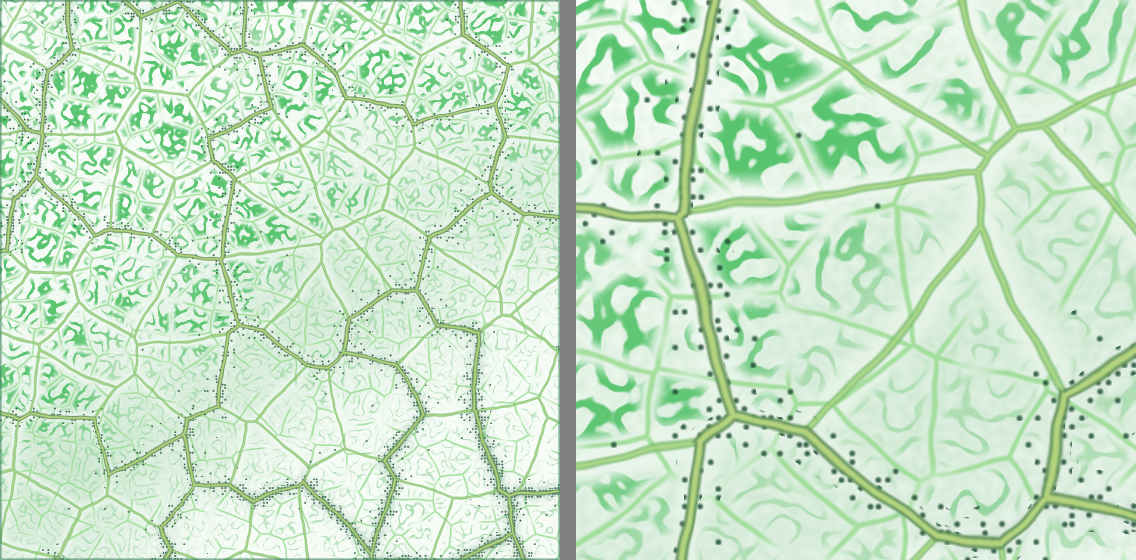
Left, the full canvas; right, a detail of the centre.
A Shadertoy shader for this texture:

```glsl
// Leaf skeleton: nested green veins, branching mottled tissue and dark specks.

vec2 hash2(vec2 p) {
    vec3 q = fract(p.xyx * vec3(0.1031, 0.1030, 0.0973));
    q += dot(q, q.yzx + 33.33);
    return fract((q.xx + q.yz) * q.zy);
}

float gradDot(vec2 cell, vec2 offset) {
    float angle = 6.2832 * hash2(cell).x;
    return dot(vec2(cos(angle), sin(angle)), offset);
}

float gradientNoise(vec2 p) {
    vec2 i = floor(p), f = p - i;
    vec2 u = f * f * f * (f * (f * 6.0 - 15.0) + 10.0);
    vec2 e = vec2(1, 0);
    return mix(mix(gradDot(i, f), gradDot(i + e, f - e), u.x),
               mix(gradDot(i + e.yx, f - e.yx), gradDot(i + 1.0, f - 1.0), u.x), u.y);
}

vec2 seedOf(vec2 cell) {
    return cell + 0.1 + 0.8 * hash2(cell + 17.0);
}

vec2 nearestCell(vec2 p) {
    vec2 base = floor(p), best = base;
    float bestDist = 9.0;
    for (int y = -1; y <= 1; y++)
    for (int x = -1; x <= 1; x++) {
        vec2 cell = base + vec2(x, y);
        vec2 r = seedOf(cell) - p;
        if (dot(r, r) < bestDist) {
            bestDist = dot(r, r);
            best = cell;
        }
    }
    return best;
}

// x: distance to veins inside a parent area, y: distance to veins between parents
vec2 veinDistance(vec2 p, float scale, float parentScale) {
    p *= scale;
    float ratio = parentScale / scale;
    vec2 home = nearestCell(p);
    vec2 a = seedOf(home) - p;
    vec2 parent = nearestCell(seedOf(home) * ratio);
    vec2 d = vec2(9.0);
    for (int y = -2; y <= 2; y++)
    for (int x = -2; x <= 2; x++) {
        if (x == 0 && y == 0) continue;
        vec2 s = seedOf(home + vec2(x, y));
        vec2 b = s - p;
        float edge = dot(0.5 * (a + b), normalize(b - a));
        if (nearestCell(s * ratio) == parent) d.x = min(d.x, edge);
        else d.y = min(d.y, edge);
    }
    return d / scale;
}

float line(float d, float halfWidth) {
    float soft = max(0.0012, 0.8 / iResolution.y);
    return 1.0 - smoothstep(halfWidth - soft, halfWidth + soft, d);
}

void mainImage(out vec4 fragColor, in vec2 fragCoord) {
    vec2 uv = fragCoord / iResolution.xy;
    vec2 p = mat2(0.96, 0.28, -0.28, 0.96) * uv + 3.0;
    p += 0.010 * vec2(gradientNoise(p * 11.0), gradientNoise(p * 11.0 + 40.0));
    p += 0.0022 * vec2(gradientNoise(p * 48.0), gradientNoise(p * 48.0 + 70.0));

    vec2 d = veinDistance(p, 8.0, 2.8);
    float fineDist = veinDistance(p, 17.0, 0.0).x;
    float veinDist = min(d.x, d.y);

    // Tissue is rich at the upper left, hazy on a diagonal, bare at the lower right
    float slope = uv.y - 0.1 - 0.65 * uv.x;
    float patches = gradientNoise(uv * 6.0 + 9.0);
    float rich = clamp(smoothstep(-0.35, 0.45, slope) + 0.6 * patches, 0.0, 1.0);
    float haze = exp(-slope * slope / 0.06) * (0.55 + 0.5 * gradientNoise(uv * 3.0));
    float grain = gradientNoise(uv * 150.0);
    float halo = smoothstep(0.003, 0.018, veinDist);
    vec3 color = mix(vec3(0.97, 0.99, 0.97), vec3(0.77, 0.89, 0.79),
                     clamp(haze * (0.55 + 0.45 * halo) + 0.3 * grain * halo, 0.0, 1.0));

    // Branching mottles, kept clear of the veins
    float ridge = abs(gradientNoise(uv * 52.0 + 0.5 * gradientNoise(uv * 30.0))) + 0.11 * grain;
    float reach = mix(0.03, 0.15, rich);
    float mottle = 1.0 - smoothstep(reach - 0.04, reach + 0.06, ridge);
    mottle *= smoothstep(0.004, 0.018, veinDist) * smoothstep(0.001, 0.011, fineDist);
    vec3 mottleColor = mix(vec3(0.64, 0.85, 0.66), vec3(0.32, 0.76, 0.41),
                           smoothstep(0.35, 0.95, rich + 0.3 * halo * patches));
    color = mix(color, mottleColor, mottle * mix(0.7, 0.95, rich));

    // Fine broken veins
    float broken = smoothstep(-0.25, 0.05, gradientNoise(uv * 18.0 + 5.0));
    color = mix(color, vec3(0.60, 0.86, 0.57), 0.85 * broken * line(fineDist, 0.0015));

    // Dark fuzz and scattered specks beside the main veins
    float shade = smoothstep(0.1, -0.55, slope) + 0.35 * smoothstep(0.2, 0.6, slope);
    float fuzz = exp(-d.y / 0.006) * shade * (0.6 + 0.8 * grain);
    color = mix(color, vec3(0.13, 0.42, 0.26), clamp(fuzz, 0.0, 0.8));
    vec2 speckCell = floor(uv * 190.0);
    vec2 speckRand = hash2(speckCell + 5.0);
    float speckDist = length(fract(uv * 190.0) - 0.35 - 0.3 * speckRand.yx) / 190.0;
    float chance = (0.35 + 0.45 * shade) * exp(-max(d.y - 0.004, 0.0) / 0.007);
    float speck = step(speckRand.x, chance) * line(speckDist, 0.0016);
    color = mix(color, vec3(0.12, 0.30, 0.20), 0.85 * speck);

    // Veins with green rims and yellow-green cores
    color = mix(color, vec3(0.50, 0.74, 0.45), 0.85 * line(d.x, 0.0024));
    color = mix(color, vec3(0.72, 0.88, 0.53), 0.8 * line(d.x, 0.0008));
    color = mix(color, vec3(0.40, 0.58, 0.36), 0.9 * line(d.y, 0.0037));
    color = mix(color, vec3(0.73, 0.85, 0.50), 0.9 * line(d.y, 0.0017));

    // Thin dark rim of the canvas
    vec2 border = min(uv, 1.0 - uv);
    color = mix(color, vec3(0.25, 0.50, 0.37), 0.6 * line(min(border.x, border.y), 0.003));
    fragColor = vec4(color, 1.0);
}
```
